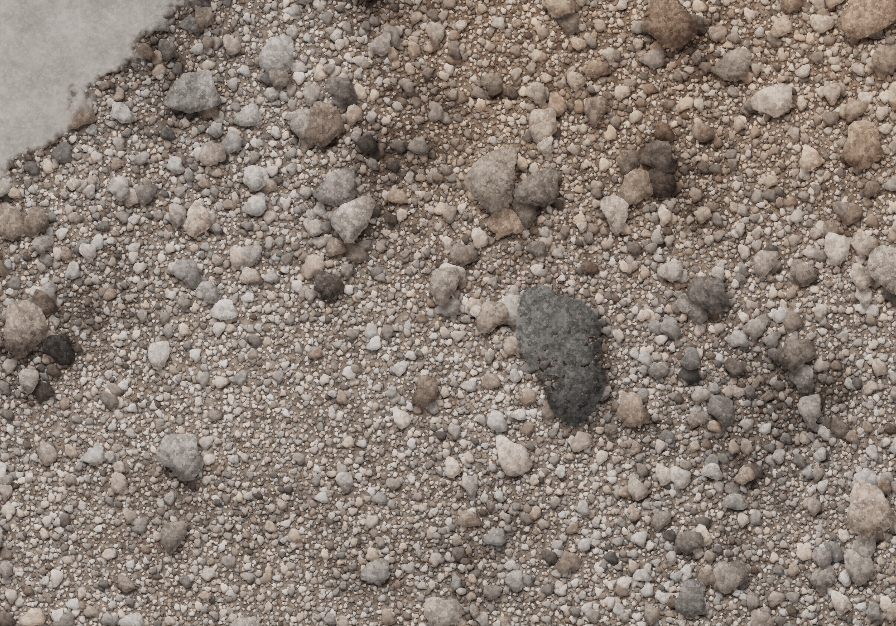
A Shadertoy shader for this texture:

```glsl
// A heap of dry, stony earth: grains from grit to cobbles, one dark boulder, a bare corner.
// Cellular layers of wobbly domed stones are painted from fine to coarse, each with
// a soft shadow below it; layered sines give the relief of the heap and rough rims.

const float TAU = 6.2831853;
const int   LAYERS = 7;
const float FINEST = 130.0;          // cells per canvas height in the finest layer
const float COARSENING = 0.62;       // scale ratio between layers
const float GRIT_SCALE = 210.0;
const vec3  LIGHT = vec3(-0.29, 0.74, 0.61);
const vec3  SOIL = vec3(0.43, 0.375, 0.33);
const vec3  GROUND = vec3(0.63, 0.595, 0.565);
const vec3  GREY_TINT = vec3(1.06, 1.0, 0.95);
const vec3  RUST_TINT = vec3(1.17, 0.99, 0.86);
const vec3  BOULDER = vec3(0.34, 0.33, 0.315);
const vec2  BOULDER_POS = vec2(0.90, 0.44);
const vec2  BOULDER_SIZE = vec2(0.070, 0.098);
const vec2  MOUND_POS = vec2(0.42, 0.22);
const float SHADOW = 0.48;           // brightness left in full shadow
const float WHITE = 0.85;            // tone curve: ceiling, gain, toe
const float GAIN = 3.0;
const float TOE = 1.35;

struct Grain {
    float rim;      // 0 at the centre, 1 on the outline
    float shadow;   // same measure for the cast shadow
    vec2  dome;     // offset from the centre, in radii
    vec3  look;     // random brightness, warmth, darkness
};

vec3 hash3(vec2 c) {
    vec3 q = fract(c.xyx * vec3(0.1031, 0.1030, 0.0973));
    q += dot(q, q.yxz + 33.33);
    return fract((q.xxy + q.yzz) * q.zyx);
}

float layeredSines(vec2 p) {
    float sum = 0.0, amp = 0.55;
    for (int i = 0; i < 5; i++) {
        p = mat2(0.8, -0.6, 0.6, 0.8) * p * 1.8 + 1.7;
        sum += amp * sin(p.x + 1.4 * sin(0.8 * p.y + float(i))) * sin(p.y + 1.1 * sin(p.x * 0.7));
        amp *= 0.62;
    }
    return sum;
}

// Radial distance to a lumpy outline of radius about one
float outline(vec2 q, vec3 phase) {
    float a = atan(q.y, q.x + 1e-5);
    vec3 wave = sin(vec3(2.0, 3.0, 5.0) * a + TAU * phase);
    return length(q) * (1.0 + dot(wave, vec3(0.13, 0.10, 0.05)));
}

// The smooth, fine-grained mound at the lower left
float fineMound(vec2 p) {
    return 1.0 - smoothstep(0.18, 0.46, length((p - MOUND_POS) * vec2(0.85, 1.0)));
}

Grain nearestGrain(vec2 p, float scale, float density, float thinning, vec2 seed) {
    vec2 g = p * scale, cell = floor(g);
    Grain best = Grain(9.0, 9.0, vec2(0.0), vec3(0.5));
    for (int j = -1; j <= 1; j++)
    for (int i = -1; i <= 1; i++) {
        vec2 c = cell + vec2(i, j);
        vec3 a = hash3(c + seed), b = hash3(c + seed + 71.0);
        if (b.x > density * (1.0 - thinning * fineMound((c + 0.5) / scale))) continue;
        vec2 q = (g - c - 0.5 - (a.xy - 0.5) * 0.8) / mix(0.27, 0.55, a.z * a.z);
        float rim = outline(q, b.yzx);
        best.shadow = min(best.shadow, outline(q + vec2(-0.08, 0.28), b.yzx));
        if (rim < best.rim) {
            best.rim = rim;
            best.dome = q;
            best.look = vec3(a.x, b.z, b.y);
        }
    }
    return best;
}

// Shadow first, then the lit dome over it
vec3 paintStone(vec3 under, Grain s, vec3 albedo, float blur, float cover) {
    under *= mix(SHADOW, 1.0, smoothstep(0.75, 1.35, s.shadow));
    float r = min(s.rim, 1.0);
    vec3 normal = vec3(normalize(s.dome + 1e-5) * r * r, sqrt(1.0 - 0.9 * r * r));
    float light = 0.60 + 0.56 * max(dot(normalize(normal), LIGHT), 0.0);
    return mix(under, albedo * light, cover * (1.0 - smoothstep(1.0 - blur, 1.0 + blur, s.rim)));
}

void mainImage(out vec4 fragColor, in vec2 fragCoord) {
    vec2 p = fragCoord / iResolution.y;
    float mound = fineMound(p);
    float relief = layeredSines(p * 4.0 + 2.0);
    Grain speck = nearestGrain(p, GRIT_SCALE, 1.0, 0.0, vec2(5.0));
    float grit = speck.look.x - 0.3 - 0.25 * min(speck.rim, 1.5) + 0.5 * layeredSines(p * 60.0);

    // Stones, fine to coarse
    vec3 color = SOIL * (1.0 + 0.4 * grit);
    float scale = FINEST;
    for (int k = 0; k < LAYERS; k++) {
        float size = float(k) / float(LAYERS - 1);
        float density = mix(0.95, 0.05, sqrt(size));
        Grain s = nearestGrain(p, scale, density, 0.85 * smoothstep(0.1, 0.5, size), vec2(17.0, 53.0) * float(k));
        s.rim += 0.19 * layeredSines(p * scale * 1.5);
        float tone = mix(0.47, 0.90, s.look.x) * (1.0 - 0.24 * size);
        tone *= mix(1.0, 0.66, step(0.86, s.look.z));
        vec3 albedo = tone * mix(GREY_TINT, RUST_TINT, s.look.y * s.look.y);
        albedo *= 1.0 + grit * mix(0.12, 0.42, size);
        color = paintStone(color, s, albedo, clamp(1.5 * scale / iResolution.y, 0.02, 0.5), 1.0);
        scale *= COARSENING;
    }

    // Relief of the heap: hollows, pale mound, rusty upper side
    float hollow = smoothstep(0.2, 0.65, -relief) * (1.0 - 0.7 * mound);
    color *= (1.0 + 0.13 * relief + 0.05 * mound) * (1.0 - 0.25 * hollow);
    float rust = smoothstep(0.35, 0.9, p.y) * smoothstep(0.4, 0.8, p.x);
    color *= mix(vec3(1.0), vec3(1.02, 0.95, 0.89), rust);

    // Dark boulder, dusted with grains
    vec2 q = mat2(0.95, -0.30, 0.30, 0.95) * (p - BOULDER_POS) / BOULDER_SIZE;
    vec3 phase = vec3(0.2, 0.6, 0.4);
    float rough = 0.06 * layeredSines(p * 25.0);
    Grain boulder = Grain(outline(q, phase) + rough, outline(q + vec2(-0.06, 0.14), phase), q, vec3(0.0));
    float dust = smoothstep(0.2, 0.35, 0.8 * layeredSines(p * 45.0) - 0.9 * abs(q.y + 0.35) + 0.2);
    color = paintStone(color, boulder, BOULDER * (1.0 + 0.4 * grit), 0.03, 1.0 - dust);

    // Bare grey ground in the upper left corner
    float corner = p.x / 0.29 + (1.0 - p.y) / 0.30 + 0.13 * layeredSines(p * 20.0);
    vec3 ground = GROUND * (1.0 + 0.10 * layeredSines(p * 18.0) + 0.12 * grit);
    color *= mix(0.82, 1.0, smoothstep(1.0, 1.3, corner));
    color = mix(ground, color, smoothstep(0.92, 1.04, corner));

    // Soft daylight tone curve
    color = WHITE * (1.0 - exp(-GAIN * pow(max(color, 0.0), vec3(TOE))));
    fragColor = vec4(color, 1.0);
}
```
